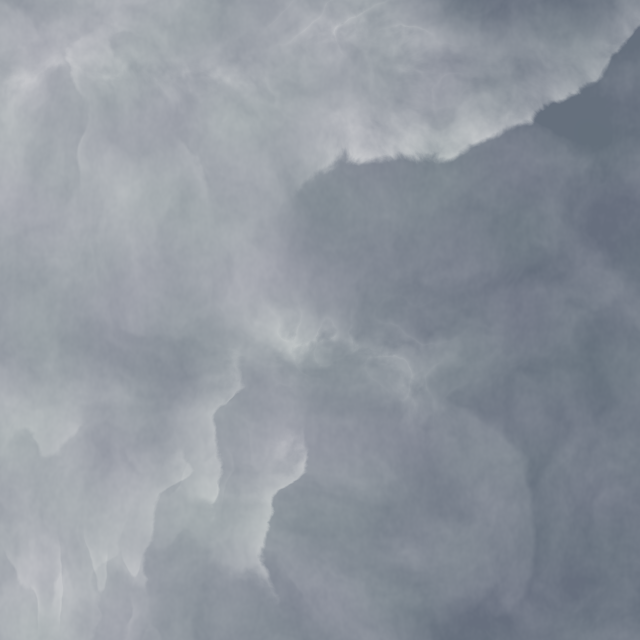
A WebGL 1 fragment shader for this texture:

```glsl
precision highp float;
// Draws a grey storm sky: soft veils, a lit shelf of cloud and hanging curtains.
uniform vec2 u_resolution;

vec2 gradientAt(vec2 cell) {
  vec3 h = fract(cell.xyx * vec3(0.1031, 0.1030, 0.0973));
  h += dot(h, h.yzx + 33.33);
  float angle = 6.2832 * fract((h.x + h.y) * h.z);
  return vec2(cos(angle), sin(angle));
}

float noise(vec2 p) {
  vec2 i = floor(p), f = fract(p), e = vec2(0.0, 1.0);
  vec2 u = f * f * f * (f * (f * 6.0 - 15.0) + 10.0);
  float low = mix(dot(gradientAt(i), f), dot(gradientAt(i + e.yx), f - e.yx), u.x);
  float high = mix(dot(gradientAt(i + e), f - e), dot(gradientAt(i + e.yy), f - e.yy), u.x);
  return mix(low, high, u.y);
}

float fbm(vec2 p) {
  float sum = 0.0, gain = 0.6;
  for (int i = 0; i < 5; i++) {
    sum += gain * noise(p);
    p = mat2(0.8, 0.6, -0.6, 0.8) * p * 2.03 + vec2(7.3, 3.9);
    gain *= 0.5;
  }
  return sum;
}

// Light that starts sharply at d = 0 and fades as d grows
float foldLight(float d, float falloff) {
  return smoothstep(-0.003, 0.005, d) * exp(-max(d, 0.0) * falloff);
}

// Ragged cloud shelf: bright crumbly rim, shaded below
float shelf(vec2 p, float rough) {
  float rim = 0.755 - 0.8 * max(0.54 - p.x, 0.0) + 0.5 * max(p.x - 0.7, 0.0);
  rim += 0.8 * max(p.x - 0.93, 0.0);
  float d = p.y - rim + 0.03 * noise(p * 9.0) + 0.02 * rough;
  float depth = max(d, 0.0);
  float glow = 0.08 * exp(-depth * 2.5) + (0.09 + 0.2 * rough) * exp(-depth * 16.0);
  float shade = 0.06 * exp(min(d, 0.0) * 7.0);
  return smoothstep(0.43, 0.56, p.x) * mix(-shade, glow, smoothstep(-0.005, 0.009, d));
}

// Hanging curtains with a crisp right edge
float curtains(vec2 p, float rough) {
  float sum = 0.0;
  for (int k = 0; k < 4; k++) {
    float i = float(k);
    vec2 q = p - vec2(0.14 + 0.095 * i, 0.17 + 0.13 * sin(1.6 * i - 1.63));
    float edge = 0.035 * noise(vec2(p.y * 11.0, i * 3.7)) + 0.018 * rough;
    edge += 0.06 * smoothstep(0.05, 0.1, q.y);
    float span = smoothstep(-0.11, -0.07, q.y + 0.6 * q.x + 0.04 * rough)
               * smoothstep(0.16, 0.06, q.y - 0.4 * q.x + 0.1 * rough);
    sum += (0.03 + 0.047 * i) * span * foldLight(edge - q.x, 19.0);
  }
  return sum;
}

// Two torn arcs, one above the other, made of short filaments
float arcs(vec2 p, vec2 warp, float rough) {
  float sum = 0.0;
  float filament = exp(-13.0 * abs(noise(p * 13.0 + 1.5 * warp + 3.0) + 0.15 * rough));
  for (int k = 0; k < 2; k++) {
    vec2 q = p - vec2(0.55, 0.36 + 0.49 * float(k));
    float d = length(q) - 0.12 + 0.06 * noise(p * 8.0) + 0.04 * rough;
    float top = smoothstep(-0.05, 0.09, q.y + 0.3 * q.x);
    sum += top * (0.04 + 0.065 * filament + 0.11 * rough) * exp(-abs(d) * 21.0);
  }
  return sum;
}

void main() {
  vec2 p = gl_FragCoord.xy / u_resolution;
  vec2 warp = vec2(fbm(p * 3.0), fbm(p * 3.0 + 19.0));
  float left = smoothstep(0.65, 0.2, p.x);
  float rough = fbm(p * 24.0 + 2.0 * warp);
  float veil = fbm(p * 4.5 + 1.2 * warp);
  float mottle = fbm(p * mix(vec2(9.0), vec2(13.0, 7.0), left) + warp + 57.0);
  float grain = noise(p * vec2(85.0, 60.0)) + 0.7 * noise(p * vec2(160.0, 120.0) + 9.0);

  // Broad light from the left, mottled by veils and fine grain
  float side = p.x + 0.16 * warp.x - 0.06 * (p.y - 0.5);
  float value = mix(0.645, 0.462, smoothstep(0.2, 0.95, side));
  value += 0.12 * veil + 0.075 * mottle + 0.024 * rough + 0.014 * grain;

  // Dim hollows left of centre, at right and in the top corner
  vec2 hollow = (p - vec2(0.25, 0.45) + 0.1 * warp) / vec2(0.12, 0.17);
  vec2 pocket = (p - vec2(0.86, 0.56) + 0.1 * warp) / vec2(0.12, 0.07);
  value -= 0.09 * exp(-dot(hollow, hollow)) + 0.035 * exp(-dot(pocket, pocket));
  value -= 0.045 * smoothstep(0.4, 0.0, p.y) * smoothstep(0.1, 0.35, p.x);
  value -= 0.13 * smoothstep(0.9, 1.02, p.y + 0.15 * warp.y) * smoothstep(0.55, 0.75, p.x);
  value += shelf(p, rough) + curtains(p, rough) + arcs(p, warp, rough);

  // Sparse upright creases, wide on the left and narrow toward the foot
  for (int k = 0; k < 2; k++) {
    float fine = float(k);
    float crease = noise(p * vec2(9.0 + 10.0 * fine, 3.5 + 3.5 * fine) + warp + 5.0 + 8.0 * fine);
    float patches = smoothstep(0.0, 0.35, noise(p * 6.0 + 11.0 + 20.0 * fine));
    float area = mix(left, smoothstep(0.4, 0.1, p.y) * smoothstep(0.5, 0.35, p.x), fine);
    value += 0.065 * area * patches * foldLight((crease + 0.08 * rough) * 0.12, 38.0);
  }

  // Pale fringed band at upper left, and a rounded lobe at lower right
  float band = p.y - 0.875 + 0.05 * mottle + 0.03 * warp.y;
  value += (0.045 + 0.12 * rough) * exp(-abs(band) * 40.0) * smoothstep(0.5, 0.3, p.x);
  vec2 lobe = p - vec2(0.745, 0.21) + 0.08 * warp + 0.008 * rough;
  lobe.x += 0.3 * lobe.y;
  float lobeEdge = 1.0 - length(lobe / vec2(0.09, 0.16));
  value += 0.055 * smoothstep(-0.06, 0.08, lobeEdge) * smoothstep(-0.06, 0.06, lobe.x);

  // Slate to pale grey, with a faint drift of hue
  float tone = clamp((value - 0.43) / 0.29, -0.1, 1.15);
  vec3 color = mix(vec3(0.43, 0.465, 0.515), vec3(0.72, 0.735, 0.75), tone);
  color += vec3(0.01, -0.006, 0.01) * noise(p * 8.0 + 43.0);
  gl_FragColor = vec4(color, 1.0);
}
```
